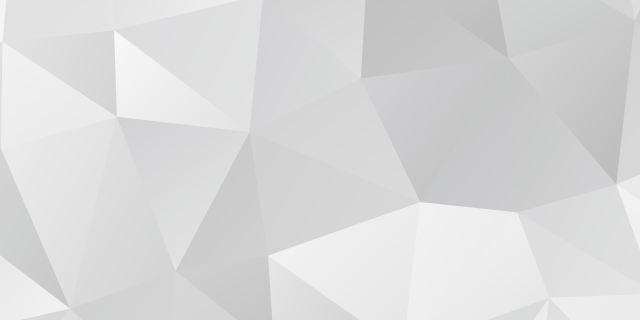
Give the GLSL for this background, as a Shadertoy shader.

```glsl
// Low-poly backdrop: pale grey triangles with soft diagonal gradients.

const mat2  LATTICE    = mat2(0.37, 0.08, -0.05, 0.40); // two cell sides, canvas height = 1
const vec2  ORIGIN     = vec2(0.82, 0.65);   // one lattice vertex
const vec2  JITTER     = vec2(0.09, 0.08);   // largest vertex shift
const float FALL_SHARE = 0.65;               // cells split by a falling diagonal
const float BASE_TONE  = 0.868;
const float TONE_RANGE = 0.050;              // random tone step per facet
const float SLOPE_MIN  = 0.03;               // gradient strength per unit length
const float SLOPE_MAX  = 0.22;
const float SLOPE_DIR  = -0.75;              // main gradient angle
const float DIR_SPREAD = 0.35;
const vec2  TONE_LIMIT = vec2(0.745, 0.968);
const vec3  COOL_TINT  = vec3(-0.002, -0.004, 0.009);
const vec3  GREEN_TINT = vec3(-0.003, 0.003, -0.001);

// Broad pools of light and shade: centre (x, y), radius, tone change.
const vec4 POOLS[6] = vec4[6](
    vec4(1.60, 0.82, 0.55, -0.105),
    vec4(0.45, 0.20, 0.38, -0.065),
    vec4(0.55, 0.82, 0.42,  0.045),
    vec4(0.00, 1.00, 0.30,  0.045),
    vec4(1.25, 0.20, 0.28,  0.040),
    vec4(1.80, 0.00, 0.40,  0.085));

vec3 hash3(vec3 p) {
    p = fract(p * vec3(0.1031, 0.1030, 0.0973));
    p += dot(p, p.yxz + 33.33);
    return fract((p.xxy + p.yxx) * p.zyx);
}

vec2 vertexAt(vec2 id) {
    vec2 shift = hash3(vec3(id + 40.0, 7.0)).xy * 2.0 - 1.0;
    return ORIGIN + LATTICE * id + shift * JITTER;
}

// Signed distance to the line a-b, positive on its left.
float edgeDistance(vec2 p, vec2 a, vec2 b) {
    vec2 e = normalize(b - a), q = p - a;
    return e.x * q.y - e.y * q.x;
}

// Positive inside a counter-clockwise triangle.
float triangleDistance(vec2 p, vec2 a, vec2 b, vec2 c) {
    return min(edgeDistance(p, a, b),
               min(edgeDistance(p, b, c), edgeDistance(p, c, a)));
}

float poolTone(vec2 p) {
    float tone = BASE_TONE;
    for (int i = 0; i < 6; i++) {
        vec2 q = (p - POOLS[i].xy) / POOLS[i].z;
        tone += POOLS[i].w * exp(-dot(q, q));
    }
    return tone;
}

vec3 facetColour(vec2 p, vec2 centre, vec3 seed) {
    vec3 r = hash3(seed + 40.0);
    vec3 s = hash3(seed + 91.0);

    // One flat tone per facet, tilted by a linear gradient
    float angle = SLOPE_DIR + (s.x * 2.0 - 1.0) * DIR_SPREAD;
    float along = dot(p - centre, vec2(cos(angle), sin(angle)));
    float slope = mix(SLOPE_MIN, SLOPE_MAX, r.y * r.y) * (r.z < 0.6 ? -1.0 : 1.0);
    float tone = poolTone(centre) + (r.x * 2.0 - 1.0) * TONE_RANGE + slope * along;

    // Faint hue drift along the gradient
    float hue = 0.5 + 0.5 * sin(along * 9.0 + s.y * 6.2832);
    float strength = smoothstep(0.96, 0.80, tone) * s.z;
    return clamp(tone, TONE_LIMIT.x, TONE_LIMIT.y)
         + mix(GREEN_TINT, COOL_TINT, hue) * strength;
}

void mainImage(out vec4 fragColor, in vec2 fragCoord) {
    vec2 p = fragCoord / iResolution.y;
    vec2 home = floor(inverse(LATTICE) * (p - ORIGIN));

    // Blend nearby facets by their coverage of this pixel
    vec3 sum = vec3(0.0);
    float total = 0.0;
    for (int y = -1; y <= 1; y++)
    for (int x = -1; x <= 1; x++) {
        vec2 id = home + vec2(x, y);
        vec2 low = vertexAt(id), right = vertexAt(id + vec2(1, 0));
        vec2 high = vertexAt(id + 1.0), left = vertexAt(id + vec2(0, 1));
        bool falling = hash3(vec3(id + 60.0, 23.0)).x < FALL_SHARE;

        // Two triangles per cell, sharing the chosen diagonal
        for (int k = 0; k < 2; k++) {
            vec2 a = k == 0 ? low : high;
            vec2 b = k == 0 ? right : left;
            vec2 c = falling ? (k == 0 ? left : right) : (k == 0 ? high : low);
            float d = triangleDistance(p, a, b, c);
            float cover = clamp(0.5 + d * iResolution.y, 0.0, 1.0);
            if (cover > 0.0) {
                sum += cover * facetColour(p, (a + b + c) / 3.0, vec3(id, float(k) * 17.0));
                total += cover;
            }
        }
    }
    vec3 colour = total > 0.0 ? sum / total : vec3(poolTone(p));
    fragColor = vec4(colour, 1.0);
}
```
